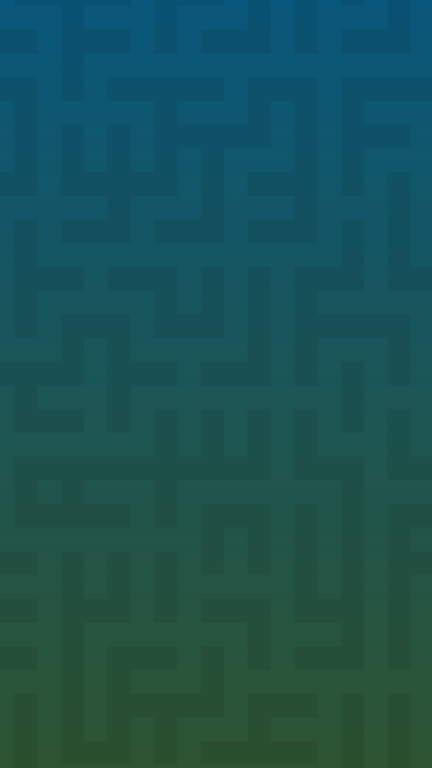
Reproduce this background procedurally as a WebGL 2 fragment shader.

```glsl
#version 300 es
precision highp float;

uniform vec2 u_resolution;
out vec4 fragColor;

const vec3 GREEN_BASE = vec3(0.172, 0.320, 0.188);
const vec3 BLUE_TOP = vec3(0.035, 0.330, 0.468);
const vec2 CELLS = vec2(18.5, 32.4);
const vec2 GRID_OFFSET = vec2(0.40, 0.86);
const float RELIEF = 0.036;

float hash(vec2 cell, float seed) {
    vec3 p = fract(vec3(cell.xyx) * 0.1031 + seed);
    p += dot(p, p.yzx + 33.33);
    return fract((p.x + p.y) * p.z);
}

// Each wall node reaches out in one of the four axis directions
vec2 wallDirection(vec2 node, float seed) {
    float turn = floor(hash(node, seed) * 4.0);
    float side = turn < 2.0 ? 1.0 : -1.0;
    return mod(turn, 2.0) < 0.5 ? vec2(side, 0.0) : vec2(0.0, side);
}

// Even nodes are path, odd nodes are wall; a link is wall if a node reaches it
float mazeCell(vec2 cell, float seed) {
    vec2 parity = mod(cell, 2.0);
    if (parity.x == parity.y) return 1.0 - parity.x;
    vec2 axis = parity.yx;
    bool fromBefore = dot(wallDirection(cell - axis, seed), axis) > 0.5;
    bool fromAfter = dot(wallDirection(cell + axis, seed), axis) < -0.5;
    return fromBefore || fromAfter ? 0.0 : 1.0;
}

// Blend the four nearest cells across a border of the given half width
float maze(vec2 p, vec2 halfWidth, float seed) {
    vec2 corner = floor(p - 0.5);
    vec2 blend = smoothstep(0.5 - halfWidth, 0.5 + halfWidth, fract(p - 0.5));
    vec2 right = vec2(1.0, 0.0);
    vec2 up = vec2(0.0, 1.0);
    float lower = mix(mazeCell(corner, seed), mazeCell(corner + right, seed), blend.x);
    float upper = mix(mazeCell(corner + up, seed), mazeCell(corner + right + up, seed), blend.x);
    return mix(lower, upper, blend.y);
}

void main() {
    vec2 uv = gl_FragCoord.xy / u_resolution;
    vec2 pixel = CELLS / u_resolution;

    // Vertical colour gradient
    vec3 color = mix(GREEN_BASE, BLUE_TOP, uv.y);

    // Faint light paths between darker walls
    float path = maze(uv * CELLS + GRID_OFFSET, min(pixel, vec2(0.49)), 0.37);
    color *= 1.0 + RELIEF * (2.0 * path - 1.0);

    fragColor = vec4(color, 1.0);
}
```
